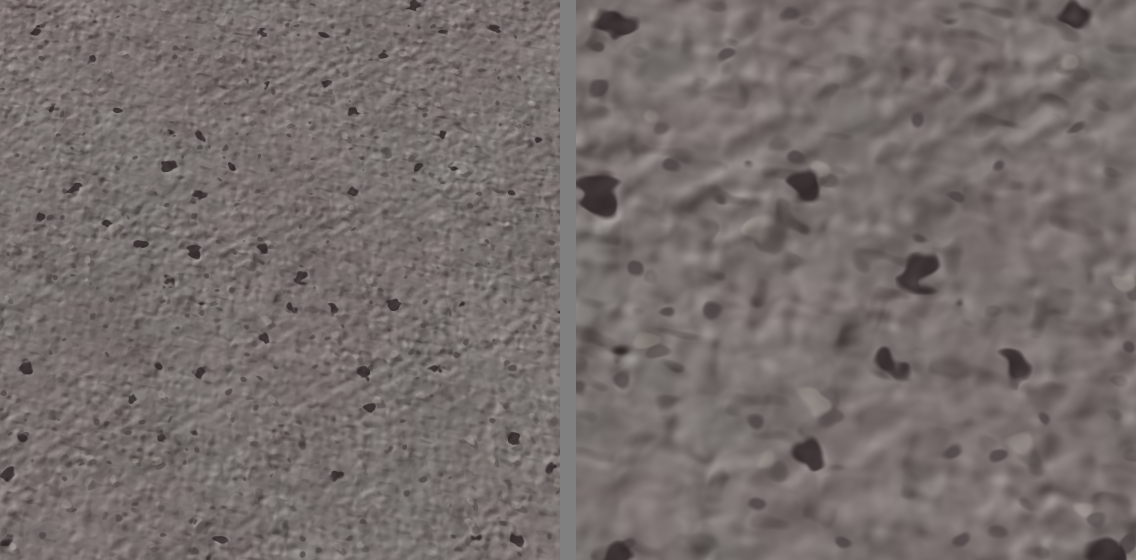
Left, the full canvas; right, a detail of the centre.
This texture is drawn by a three.js fragment shader. Its source:

```glsl
varying vec2 vUv;

float hash(vec2 p) {
  return fract(sin(dot(p, vec2(127.1, 311.7))) * 43758.5453);
}

float noise(vec2 p) {
  vec2 cell = floor(p), f = fract(p);
  f = f * f * (3.0 - 2.0 * f);
  float low = mix(hash(cell), hash(cell + vec2(1.0, 0.0)), f.x);
  float high = mix(hash(cell + vec2(0.0, 1.0)), hash(cell + 1.0), f.x);
  return mix(low, high, f.y);
}

vec2 turn(vec2 p, float angle) {
  float c = cos(angle), s = sin(angle);
  return vec2(c * p.x - s * p.y, s * p.x + c * p.y);
}

// Difference of two shifted heights: lit from the upper left
float relief(vec2 p, float cells, float angle) {
  vec2 q = p * cells;
  vec2 toLight = vec2(-0.28, 0.36);
  return noise(turn(q - toLight, angle)) - noise(turn(q + toLight, angle));
}

// Sparse ragged blobs, one at most per cell; radii are in cell widths
float blobs(vec2 p, float cells, float share, float radius, float blur, float seed) {
  vec2 q = p * cells + seed;
  vec2 cell = floor(q);
  vec2 centre = 0.33 + 0.34 * vec2(hash(cell + 3.7), hash(cell + 8.3));
  vec2 d = turn(fract(q) - centre, hash(cell + 5.1) * 2.4 - 1.2);
  d.y *= 1.0 + 0.5 * hash(cell + 1.9);
  float size = radius * (0.6 + 0.65 * hash(cell + 6.4));
  float ragged = (noise(p * 110.0 + seed) - 0.5) * radius * 1.1;
  float present = step(hash(cell + 2.2), share);
  return present * (1.0 - smoothstep(-blur, blur, length(d) + ragged - size));
}

void main() {
  // Ground recedes slightly towards the top
  vec2 p = vec2((vUv.x - 0.5) * (1.0 + 0.3 * vUv.y), vUv.y * (1.0 + 0.25 * vUv.y)) + 2.0;
  vec2 warp = vec2(noise(p * 60.0), noise(p * 60.0 + 31.0)) - 0.5;
  vec2 g = p + warp * 0.006;

  // Broad changes of tone, tint and roughness
  float patches = noise(turn(p, 0.6) * 5.0) + noise(turn(p, 1.1) * 13.0) - 1.0;
  float mottle = noise(turn(g, 0.8) * 30.0) + noise(turn(g, 0.3) * 52.0) - 1.0;
  float tint = noise(turn(p, 0.4) * 4.0 + 17.0) + 0.6 * noise(p * 22.0 + 9.0) - 0.8;
  float rough = mix(0.6, 1.35, noise(turn(p, 0.9) * 14.0 + 40.0));
  vec3 colour = vec3(0.474, 0.443, 0.436) + patches * 0.03 + mottle * 0.036;
  colour += tint * vec3(0.012, -0.010, -0.002);

  // Grain relief in three sizes, and dark flecks between the grains
  float grain = relief(g, 58.0, 0.5) * 0.07;
  grain += relief(g + 5.0, 92.0, 1.0) * 0.12;
  grain += relief(g + 11.0, 170.0, 0.3) * 0.03;
  float flecks = smoothstep(0.66, 0.92, noise(turn(g, 0.2) * vec2(64.0, 84.0) + 23.0));
  colour += (grain - flecks * 0.075) * rough;

  // Pale stones, each with a shadow at its lower right
  vec2 shade = vec2(-0.008, 0.009);
  float stoneShadow = blobs(g + shade, 24.0, 0.15, 0.19, 0.07, 60.0);
  float stone = blobs(g, 24.0, 0.15, 0.19, 0.07, 60.0);
  colour = mix(colour, vec3(0.32, 0.29, 0.29), stoneShadow * 0.6);
  colour = mix(colour, vec3(0.57, 0.54, 0.52) + grain, stone * 0.75);

  // Small and large dark pits with a faint lit rim
  float chips = blobs(g, 36.0, 0.13, 0.20, 0.09, 20.0);
  float pits = blobs(g, 15.0, 0.23, 0.185, 0.05, 80.0);
  float rim = blobs(g + vec2(-0.005, 0.006), 15.0, 0.23, 0.185, 0.08, 80.0);
  colour += rim * 0.05;
  colour = mix(colour, vec3(0.29, 0.26, 0.26), chips * 0.75);
  colour = mix(colour, vec3(0.21, 0.18, 0.18) + grain * 0.4, pits * 0.92);

  gl_FragColor = vec4(colour, 1.0);
}
```
